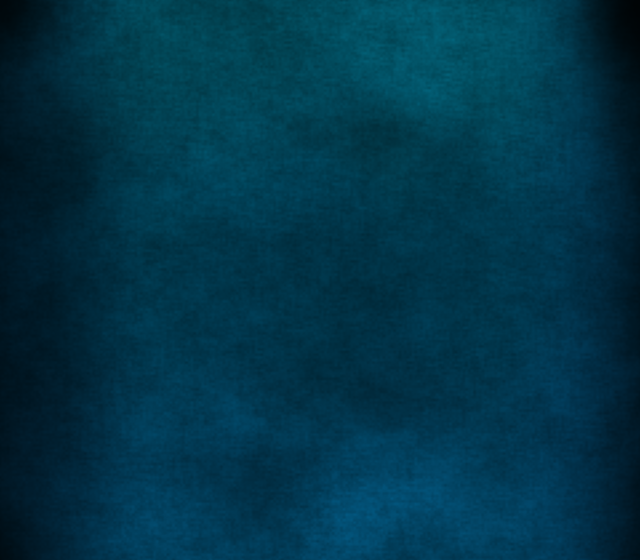
Reproduce this background procedurally as a WebGL 1 fragment shader.

```glsl
precision highp float;
uniform vec2 u_resolution;

const vec3 TEAL = vec3(0.005, 0.262, 0.322);
const vec3 DEEP = vec3(0.000, 0.220, 0.302);
const vec3 BLUE = vec3(0.005, 0.222, 0.325);

float hash(vec2 p) {
  return fract(sin(dot(p, vec2(127.1, 311.7))) * 43758.545);
}

float noise(vec2 p) {
  vec2 i = floor(p);
  vec2 f = fract(p);
  f = f * f * (3.0 - 2.0 * f);
  return mix(mix(hash(i), hash(i + vec2(1.0, 0.0)), f.x),
             mix(hash(i + vec2(0.0, 1.0)), hash(i + vec2(1.0, 1.0)), f.x), f.y);
}

// Layered noise, centred on zero
float clouds(vec2 p) {
  float sum = 0.0;
  float weight = 0.5;
  for (int i = 0; i < 5; i++) {
    sum += weight * (noise(p) - 0.5);
    p = mat2(0.8, 0.6, -0.6, 0.8) * p * 2.03 + 17.3;
    weight *= 0.62;
  }
  return sum;
}

// Soft elliptical patch
float patchAt(vec2 p, vec2 center, vec2 radius) {
  vec2 d = (p - center) / radius;
  return exp(-dot(d, d));
}

// Fine crossed fibres, centred on zero
float weave(vec2 p) {
  float across = noise(p * vec2(60.0, 210.0));
  float along = noise(p * vec2(190.0, 60.0) + 31.0);
  float grain = noise(p * 210.0 + 67.0);
  return 0.37 * across + 0.23 * along + 0.4 * grain - 0.5;
}

// Brightness of the broad light and dark areas
float illumination(vec2 p) {
  float light = 1.0;
  light += 0.24 * patchAt(p, vec2(0.65, 0.92), vec2(0.23, 0.15));
  light += 0.10 * patchAt(p, vec2(0.34, 0.73), vec2(0.15, 0.12));
  light += 0.18 * patchAt(p, vec2(0.17, 1.00), vec2(0.09, 0.08));
  light += 0.12 * patchAt(p, vec2(0.82, 0.75), vec2(0.08, 0.08));
  light += 0.12 * patchAt(p, vec2(0.34, 0.24), vec2(0.12, 0.08));
  light += 0.29 * patchAt(p, vec2(0.61, 0.09), vec2(0.14, 0.09));
  light += 0.22 * patchAt(p, vec2(0.51, 0.03), vec2(0.08, 0.06));
  light += 0.20 * patchAt(p, vec2(0.22, 0.06), vec2(0.14, 0.08));
  light += 0.13 * patchAt(p, vec2(0.81, 0.06), vec2(0.09, 0.07));
  light -= 0.24 * patchAt(p, vec2(0.60, 0.75), vec2(0.10, 0.06));
  light -= 0.18 * patchAt(p, vec2(0.59, 0.52), vec2(0.16, 0.12));
  light -= 0.22 * patchAt(p, vec2(0.57, 0.31), vec2(0.16, 0.07));
  light -= 0.28 * patchAt(p, vec2(0.39, 0.13), vec2(0.09, 0.09));
  light -= 0.20 * patchAt(p, vec2(0.10, 0.72), vec2(0.09, 0.13));
  light -= 0.20 * patchAt(p, vec2(0.08, 0.40), vec2(0.10, 0.22));
  return light;
}

// Dark sides with deeper corners
float vignette(vec2 p, float wobble) {
  float left = smoothstep(-0.14, 0.25, p.x + wobble);
  float right = smoothstep(-0.09, 0.14, 1.0 - p.x + wobble);
  float corners = patchAt(p, vec2(1.0, 1.0), vec2(0.09, 0.18))
                + 0.8 * patchAt(p, vec2(0.0, 1.0), vec2(0.07, 0.09))
                + 0.5 * patchAt(p, vec2(0.0, 0.0), vec2(0.06, 0.08))
                + 0.3 * patchAt(p, vec2(1.0, 0.0), vec2(0.06, 0.08));
  float rim = mix(0.15, 1.0, left) * mix(0.15, 1.0, right);
  return rim * (1.0 - 0.85 * min(corners, 1.0));
}

// Teal above, deep middle, blue below and along the sides
vec3 baseColor(vec2 p, float drift) {
  float y = p.y + drift;
  vec3 color = mix(BLUE, DEEP, smoothstep(0.12, 0.55, y));
  color = mix(color, TEAL, smoothstep(0.50, 0.95, y));
  float side = smoothstep(0.25, 0.52, abs(p.x - 0.5));
  return mix(color, BLUE * vec3(1.0, 0.90, 1.0), 0.7 * side);
}

void main() {
  vec2 uv = gl_FragCoord.xy / u_resolution;
  vec2 p = vec2(uv.x * u_resolution.x / u_resolution.y, uv.y);

  // Irregular patch outlines, cloudy mottling and smudges
  vec2 warp = vec2(clouds(p * 7.0), clouds(p * 7.0 + 41.0));
  float mottling = clouds(p * 9.0 + 9.0);
  float smudges = clouds(p * vec2(26.0, 32.0) + 53.0);
  float light = illumination(uv + 0.11 * warp);
  light *= 1.0 + 0.24 * mottling + 0.22 * smudges + 0.32 * weave(p);

  vec3 color = baseColor(uv, 0.14 * warp.x);
  color *= light * vignette(uv, 0.07 * warp.y);
  gl_FragColor = vec4(clamp(color, 0.0, 1.0), 1.0);
}
```
